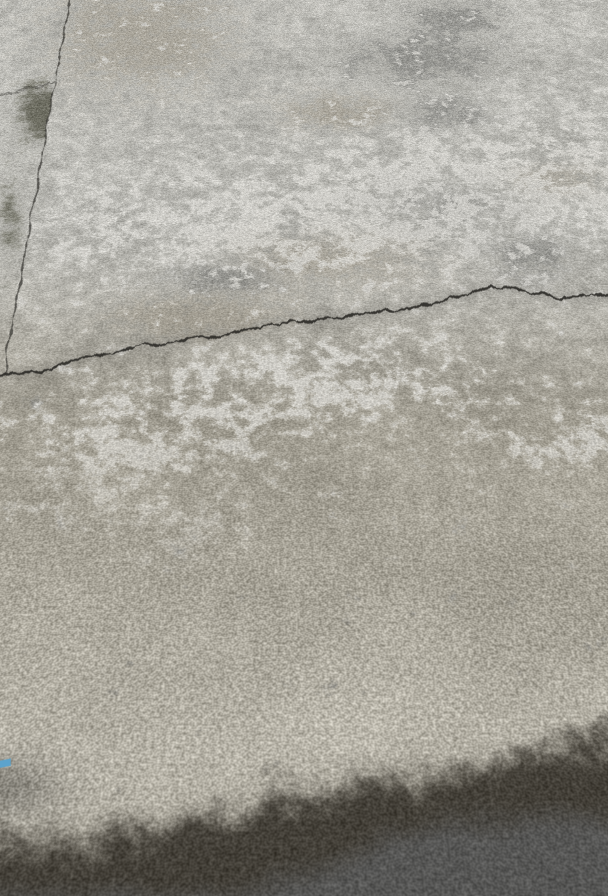
Give the GLSL for this texture, as a Shadertoy shader.

```glsl
// Weathered concrete slab seen at a slant: pale flaking skin, grey stains, a
// ragged crack, a joint at the left and a wet, dark margin along the bottom.
// Gradient noise on a perspective ground plane drives wear, flakes and grain.

const float HORIZON = 1.9;        // height where the ground plane vanishes
const float CENTER_X = 0.34;
const float GRAIN_SCALE = 165.0;
const float GRAIN_AMOUNT = 0.17;
const float CRACK_WIDTH = 0.0015;
const float JOINT_WIDTH = 0.0010;
const float SLAB_CORNER = 0.583;  // height where joint and crack meet
const vec3 UPPER_GREY = vec3(0.735, 0.732, 0.71);
const vec3 MIDDLE_GREY = vec3(0.648, 0.632, 0.585);
const vec3 LOWER_GREY = vec3(0.71, 0.695, 0.65);
const vec3 FLAKE_COLOR = vec3(0.835, 0.83, 0.81);
const vec3 STAIN_COLOR = vec3(0.53, 0.53, 0.515);
const vec3 BROWN_COLOR = vec3(0.61, 0.585, 0.53);
const vec3 MOSS_COLOR = vec3(0.38, 0.38, 0.33);
const vec3 WET_COLOR = vec3(0.265, 0.25, 0.22);
const vec3 GUTTER_COLOR = vec3(0.34, 0.34, 0.335);
const vec3 CRACK_COLOR = vec3(0.17, 0.165, 0.15);
const vec3 MARK_COLOR = vec3(0.36, 0.64, 0.80);

// Soft regions: center xy, radius zw
const vec4 STAINS[7] = vec4[7](
    vec4(0.495, 0.772, 0.11, 0.035), vec4(0.51, 0.98, 0.06, 0.02),
    vec4(0.47, 0.933, 0.09, 0.03), vec4(0.50, 0.87, 0.06, 0.02),
    vec4(0.592, 0.715, 0.06, 0.026), vec4(0.03, 0.553, 0.02, 0.011),
    vec4(0.25, 0.69, 0.08, 0.02));
const vec4 FLAKES[7] = vec4[7](
    vec4(0.27, 0.745, 0.26, 0.06), vec4(0.56, 0.80, 0.2, 0.08),
    vec4(0.24, 0.54, 0.15, 0.06), vec4(0.10, 0.475, 0.1, 0.06),
    vec4(0.21, 0.405, 0.07, 0.04), vec4(0.39, 0.58, 0.13, 0.045),
    vec4(0.63, 0.505, 0.1, 0.04));
const vec4 BROWNS[5] = vec4[5](
    vec4(0.16, 0.96, 0.11, 0.07), vec4(0.37, 0.715, 0.14, 0.04),
    vec4(0.22, 0.645, 0.11, 0.03), vec4(0.38, 0.875, 0.07, 0.025),
    vec4(0.62, 0.80, 0.07, 0.025));
const vec2 CRACK[13] = vec2[13](
    vec2(-0.01, 0.581), vec2(0.052, 0.587), vec2(0.091, 0.6), vec2(0.169, 0.615),
    vec2(0.234, 0.625), vec2(0.312, 0.638), vec2(0.39, 0.648), vec2(0.456, 0.656),
    vec2(0.5, 0.665), vec2(0.547, 0.681), vec2(0.573, 0.678), vec2(0.625, 0.667),
    vec2(0.7, 0.673));

vec2 gradientAt(vec2 cell) {
    vec3 h = fract(cell.xyx * vec3(0.1031, 0.103, 0.0973));
    h += dot(h, h.yzx + 33.33);
    float angle = 6.2832 * fract((h.x + h.y) * h.z);
    return vec2(cos(angle), sin(angle));
}

float gradientNoise(vec2 p) {
    vec2 i = floor(p), f = p - i, e = vec2(0, 1);
    vec2 u = f * f * f * (f * (f * 6.0 - 15.0) + 10.0);
    float a = dot(gradientAt(i), f), b = dot(gradientAt(i + e.yx), f - e.yx);
    float c = dot(gradientAt(i + e.xy), f - e.xy), d = dot(gradientAt(i + 1.0), f - 1.0);
    return mix(mix(a, b, u.x), mix(c, d, u.x), u.y);
}

float fbm(vec2 p) {
    float sum = 0.0, amp = 0.6;
    for (int i = 0; i < 5; i++) {
        sum += amp * gradientNoise(p);
        p = mat2(1.6, 1.2, -1.2, 1.6) * p + 7.3;
        amp *= 0.6;
    }
    return sum;
}

float region(vec2 p, vec4 r) {
    vec2 d = (p - r.xy) / r.zw;
    return exp(-dot(d, d));
}

float segmentDistance(vec2 p, vec2 a, vec2 b) {
    vec2 ab = b - a;
    return length(p - a - ab * clamp(dot(p - a, ab) / dot(ab, ab), 0.0, 1.0));
}

void mainImage(out vec4 fragColor, in vec2 fragCoord) {
    float px = 1.0 / iResolution.y;
    vec2 p = fragCoord * px;
    vec2 ground = vec2(p.x - CENTER_X, HORIZON) * HORIZON / (HORIZON - p.y);
    float broad = fbm(ground * 5.0), patchy = fbm(ground * 15.0 + 20.0);
    float fine = fbm(ground * 42.0 + 50.0);
    float upper = smoothstep(0.5, 0.76, p.y);
    float worn = smoothstep(0.3, 0.6, p.y);

    // Overall tone from bottom to top
    vec3 color = mix(LOWER_GREY, MIDDLE_GREY, smoothstep(0.15, 0.4, p.y));
    color = mix(color, UPPER_GREY, upper);
    color += 0.08 * broad + worn * (0.1 * patchy + 0.09 * fine);

    // Brown wear, grey stains and pale flakes
    float brown = 0.0, stain = 0.0, flake = 0.0;
    for (int i = 0; i < 5; i++) brown += region(p, BROWNS[i]);
    for (int i = 0; i < 7; i++) {
        stain += region(p, STAINS[i]);
        flake += region(p, FLAKES[i]);
    }
    color = mix(color, BROWN_COLOR, 0.6 * smoothstep(0.2, 1.0, brown + patchy + 0.8 * fine));
    float stainField = 0.8 * stain + 1.1 * patchy + 0.7 * fine + 0.1 * upper;
    color = mix(color, STAIN_COLOR, 0.75 * smoothstep(0.35, 0.85, stainField));
    float flakeField = 0.36 * min(flake, 1.0) + 0.07 * upper + 0.7 * patchy + 0.75 * fine;
    color = mix(color, FLAKE_COLOR, 0.4 * smoothstep(0.2, 0.4, flakeField) * worn);
    color = mix(color, FLAKE_COLOR, 0.65 * smoothstep(0.38, 0.48, flakeField) * worn);

    // Strip beyond the joint
    float jointX = 0.004 + 0.177 * (p.y - SLAB_CORNER) + 0.006 * gradientNoise(vec2(p.y * 40.0, 3));
    float beyond = step(SLAB_CORNER, p.y);
    float strip = smoothstep(px, -px, p.x - jointX) * beyond;
    float damp = region(p, vec4(0.045, 0.875, 0.025, 0.035)) + 0.5 * region(p, vec4(0.012, 0.75, 0.02, 0.07));
    color = mix(color, MOSS_COLOR, strip * 0.85 * smoothstep(0.2, 0.8, damp + 0.6 * patchy + 0.5 * fine));
    float seam = abs(p.y - 0.893 - 0.25 * p.x - 0.01 * patchy);
    color = mix(color, CRACK_COLOR, 0.5 * strip * smoothstep(px, -px, seam - 0.0006));

    // Wet margin and the grey gutter below it
    float wetEdge = 0.045 + 0.175 * p.x + 0.035 * broad + 0.04 * patchy + 0.03 * fine;
    float wet = smoothstep(0.04, -0.025, p.y - wetEdge);
    float gutterEdge = 0.085 * smoothstep(0.22, 0.55, p.x) + 0.02 * patchy;
    color = mix(color, mix(WET_COLOR, GUTTER_COLOR, smoothstep(0.025, -0.025, p.y - gutterEdge)), wet);
    color *= 1.0 - 0.25 * region(p, vec4(0.01, 0.12, 0.06, 0.035));

    // Stone grain
    vec2 stone = ground * GRAIN_SCALE;
    float grain = 0.8 * gradientNoise(stone) + gradientNoise(stone * 1.9 + 5.0) + 0.35 * fine;
    color += GRAIN_AMOUNT * grain * mix(1.0, 0.65, worn) * (1.0 - 0.45 * wet);

    // Joint and crack, broken in width, with a faint soiled halo
    float joint = abs(p.x - jointX) - JOINT_WIDTH * (0.8 + 2.5 * fine);
    color = mix(color, CRACK_COLOR, 0.7 * beyond * smoothstep(px, -px, joint));
    vec2 bent = p + vec2(0, 0.009 * fbm(vec2(p.x * 35.0, 9)));
    float crack = 1.0;
    for (int i = 0; i < 12; i++) crack = min(crack, segmentDistance(bent, CRACK[i], CRACK[i + 1]));
    color *= 1.0 - 0.13 * exp(-crack * 160.0);
    float width = CRACK_WIDTH * (0.8 + 1.8 * fbm(vec2(p.x * 60.0, 2)));
    color = mix(color, CRACK_COLOR, 0.9 * smoothstep(px, -px, crack - width));

    // Small blue mark at the left edge
    float mark = max(abs(p.y - 0.147 - 0.2 * p.x) - 0.004, p.x - 0.012);
    color = mix(color, MARK_COLOR, smoothstep(px, -px, mark));
    fragColor = vec4(clamp(color, 0.0, 1.0), 1);
}
```
